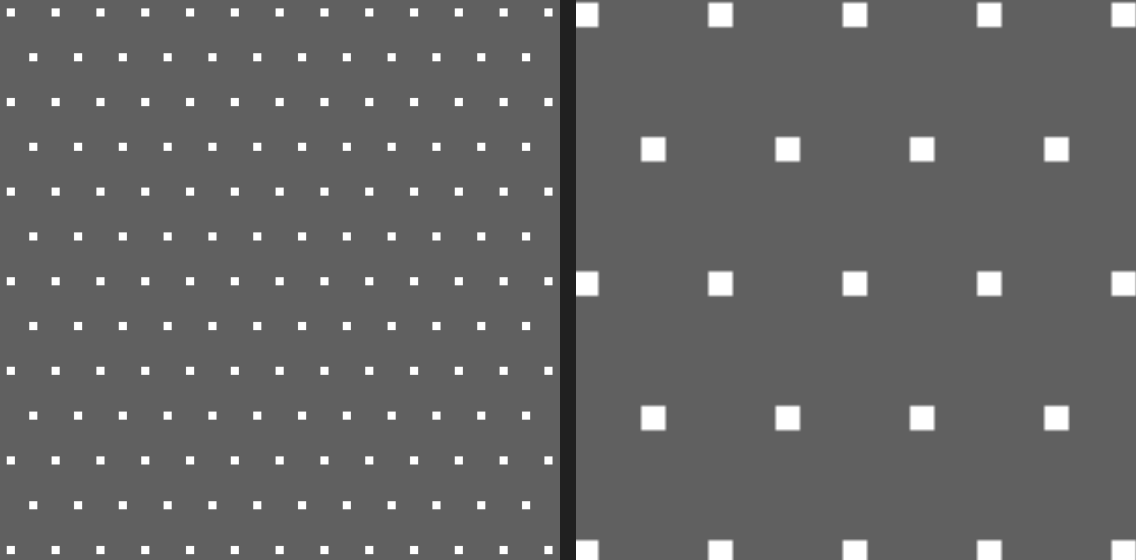
Left: the whole. Right: its middle third, enlarged.
Give the GLSL for this pattern, as a three.js fragment shader.

```glsl
// Small white squares in staggered rows on a plain grey ground.
varying vec2 vUv;

const vec3 GROUND = vec3(0.378);
const vec3 DOT = vec3(1.0);

const float SPACING = 0.08;                 // distance between rows and between dots
const vec2 FIRST_DOT = vec2(0.0194, 0.0178); // centre of the lower left dot
const float DOT_SIZE = 0.0145;              // side of a square
const float EDGE = 0.002;                   // width of the smoothed edge

// Offset from the nearest dot centre, with every second row moved half a step.
vec2 staggeredCell(vec2 p, float spacing) {
  vec2 cell = p / spacing;
  float row = floor(cell.y + 0.5);
  cell.x -= 0.5 * mod(row, 2.0);
  return (fract(cell + 0.5) - 0.5) * spacing;
}

// Coverage of a square centred on the origin.
float squareMask(vec2 p, float size, float edge) {
  vec2 cover = clamp((0.5 * size - abs(p)) / edge + 0.5, 0.0, 1.0);
  return cover.x * cover.y;
}

void main() {
  vec2 p = staggeredCell(vUv - FIRST_DOT, SPACING);
  float dotMask = squareMask(p, DOT_SIZE, EDGE);
  gl_FragColor = vec4(mix(GROUND, DOT, dotMask), 1.0);
}
```
